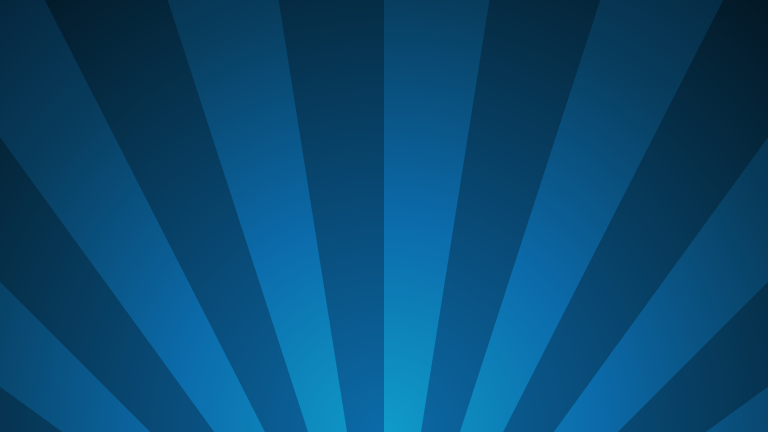
This background is drawn by a Shadertoy shader. Its source:

```glsl
// Blue sunburst: alternating rays fanning up from below the canvas, lit by a glow at the bottom centre.

#define RAY_PAIRS 20.0      // light and dark pairs in a full turn
#define RAY_DEPTH 0.541     // how far the hub lies below the bottom, in heights
#define GLOW_CENTER vec2(0.0, 0.0)
#define MID_STOP 0.49       // glow distances of the colour stops, in heights
#define FAR_STOP 1.0
#define CORNER_STOP 1.34

// Four-stop gradient over the distance from the glow
vec3 glowRamp(float d, vec3 core, vec3 middle, vec3 outer, vec3 corner) {
    vec3 color = mix(core, middle, clamp(d / MID_STOP, 0.0, 1.0));
    color = mix(color, outer, clamp((d - MID_STOP) / (FAR_STOP - MID_STOP), 0.0, 1.0));
    return mix(color, corner, clamp((d - FAR_STOP) / (CORNER_STOP - FAR_STOP), 0.0, 1.0));
}

// Coverage of the light rays; the sine becomes a distance near each edge
float lightRays(vec2 p, float pixel) {
    vec2 fromHub = p + vec2(0.0, RAY_DEPTH);
    float angle = atan(fromHub.x, fromHub.y);
    float edgeDistance = sin(angle * RAY_PAIRS) / RAY_PAIRS * length(fromHub);
    return clamp(0.5 + edgeDistance / pixel, 0.0, 1.0);
}

void mainImage(out vec4 fragColor, in vec2 fragCoord) {
    // Height is one unit, x is zero at the middle, y is zero at the bottom
    float pixel = 1.0 / iResolution.y;
    vec2 p = (fragCoord - vec2(0.5 * iResolution.x, 0.0)) * pixel;
    float d = length(p - GLOW_CENTER);

    vec3 lightColor = glowRamp(d, vec3(0.06, 0.61, 0.79), vec3(0.045, 0.42, 0.67),
                                  vec3(0.03, 0.24, 0.37), vec3(0.02, 0.15, 0.24));
    vec3 darkColor = glowRamp(d, vec3(0.045, 0.42, 0.66), vec3(0.035, 0.30, 0.48),
                                 vec3(0.02, 0.175, 0.27), vec3(0.01, 0.09, 0.14));

    fragColor = vec4(mix(darkColor, lightColor, lightRays(p, pixel)), 1.0);
}
```
